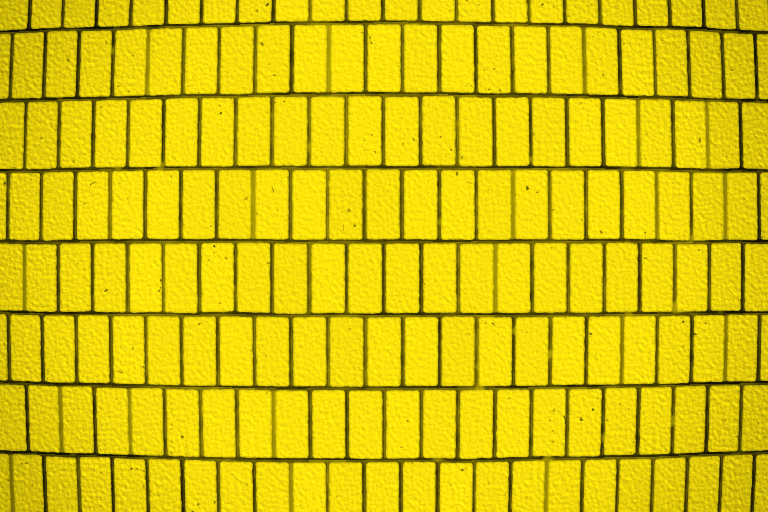
Write a Shadertoy shader that draws this texture.

```glsl
vec2 hash2(vec2 p) {
    vec3 q = fract(p.xyx * vec3(0.1031, 0.1030, 0.0973));
    q += dot(q, q.yzx + 33.33);
    return fract((q.xx + q.yz) * q.zy);
}

float corner(vec2 cell, vec2 offset) {
    return dot(hash2(cell) * 2.0 - 1.0, offset);
}

float gradientNoise(vec2 p) {
    vec2 i = floor(p), f = p - i;
    vec2 w = f * f * f * (f * (f * 6.0 - 15.0) + 10.0);
    vec2 e = vec2(1.0, 0.0);
    return mix(mix(corner(i, f), corner(i + e, f - e), w.x),
               mix(corner(i + e.yx, f - e.yx), corner(i + e.xx, f - e.xx), w.x), w.y);
}

float roundedBox(vec2 p, vec2 halfSize, float radius) {
    vec2 q = abs(p) - halfSize + radius;
    return length(max(q, 0.0)) + min(max(q.x, q.y), 0.0) - radius;
}

void mainImage(out vec4 fragColor, in vec2 fragCoord) {
    vec2 p = (fragCoord - 0.5 * iResolution.xy) / iResolution.y;
    float pixel = 1.0 / iResolution.y;
    float radius2 = dot(p, p);
    vec2 grain = p + 7.0;

    // Barrel-distorted running bond, odd rows shifted by half a brick
    vec2 brickSize = vec2(0.0729, 0.1445);
    vec2 wall = p * (1.0 + 0.079 * radius2) / brickSize + vec2(0.02, 0.8);
    wall.y += 0.02 * gradientNoise(wall * vec2(0.6, 0.4) + 20.0);
    float row = floor(wall.y);
    wall.x += 0.5 * mod(row, 2.0) + 0.05 * (hash2(vec2(row + 40.0, 3.0)).x - 0.5);
    vec2 id = floor(wall) + 50.0;
    vec2 cell = fract(wall) - 0.5;

    // Brick outline with slight size changes and ragged edges
    vec2 vary = hash2(id);
    vec2 local = cell * brickSize - (vary - 0.5) * vec2(0.0012, 0.0014);
    vec2 halfSize = 0.5 * brickSize - vec2(0.0034, 0.0036) - 0.0006 * vary.yx;
    float dist = roundedBox(local, halfSize, 0.006);
    dist += 0.0016 * gradientNoise(grain * 75.0) + 0.0008 * gradientNoise(grain * 190.0);
    float face = 1.0 - smoothstep(-0.65 * pixel, 0.65 * pixel, dist);

    // Rough painted face: embossed grain, pits and a soft rim
    float outer = smoothstep(0.1, 0.75, radius2);
    float relief = gradientNoise(grain * 125.0) - gradientNoise(grain * 125.0 + vec2(0.3, 0.4));
    relief += 0.6 * (gradientNoise(grain * 230.0) - gradientNoise(grain * 230.0 + 0.35));
    float pits = smoothstep(0.34, 0.52, gradientNoise(grain * 95.0 + 31.0));
    pits *= smoothstep(-0.1, 0.4, gradientNoise(grain * 11.0));
    float tone = 1.0 + 0.03 * (vary.x - 0.5) + (0.13 + 0.13 * outer) * relief;
    tone *= 1.0 - 0.55 * pits;
    tone *= 1.0 - 0.16 * smoothstep(-0.0045, 0.0, dist);
    vec3 paint = vec3(0.985, 0.885, 0.045) * tone;

    // Mortar: shadow under and beside each brick, some joints filled with paint
    vec2 jointVary = hash2(vec2(floor(wall.x + 0.5) + 80.0, row + 90.0));
    float bed = smoothstep(-0.003, 0.001, abs(local.y) - halfSize.y);
    float under = bed * step(local.y, 0.0);
    float beside = (1.0 - bed) * step(0.0, local.x);
    float shade = 0.22 + 0.4 * under + 0.25 * beside + 0.35 * (jointVary.x - 0.5);
    shade += 0.35 * gradientNoise(grain * 32.0) + 0.35 * outer;
    vec3 mortar = mix(vec3(0.58, 0.52, 0.02), vec3(0.09, 0.08, 0.01), clamp(shade, 0.0, 1.0));
    float filled = smoothstep(0.82, 0.95, jointVary.y) * (1.0 - bed);
    filled = max(filled, smoothstep(0.3, 0.5, gradientNoise(grain * 24.0 + 9.0)));
    mortar = mix(mortar, vec3(0.78, 0.70, 0.02), 0.65 * filled);

    // Darkening toward the corners
    vec3 color = mix(mortar, paint, face);
    color *= 1.0 - 0.2 * smoothstep(0.2, 0.85, radius2);
    fragColor = vec4(clamp(color, 0.0, 1.0), 1.0);
}
```
